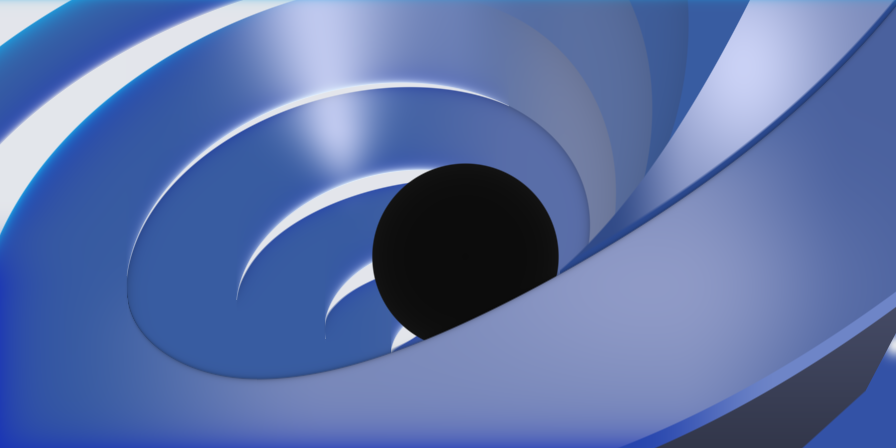
This background is drawn by a Shadertoy shader. Its source:

```glsl
const vec3 BLUE = vec3(0.22, 0.36, 0.63);
const vec3 ELECTRIC = vec3(0.09, 0.19, 0.72);
const vec3 CYAN = vec3(0.10, 0.65, 0.90);
const vec3 LAVENDER = vec3(0.48, 0.54, 0.73);
const vec3 SHEEN = vec3(0.79, 0.82, 0.96);
const vec3 WHITE = vec3(0.89, 0.90, 0.92);
const vec3 SLATE = vec3(0.23, 0.25, 0.34);
const float TILT = 0.19;

// Antialiased coverage of the negative side of a distance
float cover(float d) {
    float px = 1.0 / iResolution.y;
    return 1.0 - smoothstep(-px, px, d);
}

// Soft round falloff
float blob(vec2 p, vec2 center, vec2 size) {
    vec2 q = (p - center) / size;
    return exp(-dot(q, q));
}

// One-sided glow on the positive side of a distance
float glow(float d, float width) {
    return exp(-max(d, 0.0) / width);
}

// Approximate distance to a sheared ellipse with half extents r
float ellipse(vec2 p, vec2 center, vec2 r) {
    vec2 q = (p - center) / r;
    float k = 1.0 - TILT * TILT;
    float f = sqrt(max((dot(q, q) - 2.0 * TILT * q.x * q.y) / k, 1e-5));
    vec2 gradient = (q - TILT * q.yx) / (r * k * f);
    return (f - 1.0) / (length(gradient) + 1e-4);
}

// Height of the front lip: round bowl at left, long rise at right
float lipHeight(float x) {
    float u = (0.573 - x) / 0.289;
    float bowl = 0.349 - 0.195 * sqrt(max(1.0 - u * u, 0.0));
    float t = (x - 0.573) / 1.427;
    float rise = 0.1536 + t * t * (1.651 + t * (0.885 * t - 1.703));
    return x < 0.573 ? bowl : rise;
}

// Conical reflection rising from the funnel
float coneSheen(vec2 p) {
    vec2 q = p - vec2(0.80, 0.40);
    float a = atan(q.x, q.y) + 0.16;
    return exp(-a * a / 0.075) * smoothstep(0.10, 0.32, q.y);
}

// Outer wall with its nested bright crescents
vec3 outerWall(vec2 p, float sheen) {
    vec3 col = mix(BLUE, LAVENDER, smoothstep(0.35, 0.9, p.x) * 0.75);
    col = mix(col, SHEEN, 0.9 * sheen);
    float inner = ellipse(p, vec2(0.859, 0.375), vec2(0.911, 0.682));
    float middle = ellipse(p, vec2(0.859, 0.375), vec2(1.0625, 0.708));
    float corner = ellipse(p, vec2(0.859, 0.375), vec2(1.276, 0.872));
    float left = 1.0 - smoothstep(0.15, 0.7, p.x);
    col = mix(col, ELECTRIC, 0.7 * left * glow(-inner, 0.06));
    col = mix(col, CYAN, 0.9 * left * glow(-inner, 0.013));
    col = mix(col, WHITE, cover(-inner));
    vec3 band = mix(BLUE, ELECTRIC, 0.7 * glow(middle, 0.04));
    band = mix(band, CYAN, 0.8 * glow(-corner, 0.025));
    band = mix(band, WHITE, glow(middle, 0.008));
    col = mix(col, band, cover(-middle));
    return mix(col, WHITE, cover(-corner));
}

// Overlapping translucent blades on the right
vec3 addBlades(vec3 col, vec2 p) {
    float fade = smoothstep(1.0, 1.3, p.x);
    col = mix(col, BLUE, smoothstep(1.25, 1.42, p.x));
    for (int i = 2; i >= 0; i--) {
        float k = float(i);
        float d = ellipse(p, vec2(0.833, 0.466 + 0.17 * k),
                          vec2(0.542 + 0.081 * k, 0.545 + 0.1 * k));
        vec3 tint = mix(vec3(0.46, 0.51, 0.66), vec3(0.25, 0.37, 0.61), 0.5 * k);
        tint *= 1.0 - 0.1 * glow(-d, 0.06);
        col = mix(col, tint, cover(d) * fade);
    }
    return col;
}

// Stepped disc: each ring has a lit rim and a tapering white edge
vec3 addRings(vec3 col, vec2 p, float sheen) {
    for (int i = 0; i < 4; i++) {
        float k = float(i);
        float left = 0.281 + k * (0.271 - 0.0247 * k);
        vec2 r = vec2(0.518 - k * (0.177 - 0.0099 * k), 0.393 - k * (0.148 - 0.0143 * k));
        vec2 center = vec2(left + r.x, 0.422 - k * (0.0573 + 0.0034 * k));
        float d = ellipse(p, center, r);
        float s = clamp((p.x - left) / (1.65 * r.x), 0.0, 1.0);
        float upper = smoothstep(-0.06, 0.03, p.y - center.y);
        float taper = 4.0 * s * (1.0 - s) * upper;
        float lit = sqrt(taper);
        col = mix(col, ELECTRIC, 0.55 * lit * (1.0 - sheen) * glow(d, 0.025));
        col = mix(col, vec3(0.88, 0.94, 1.0), lit * glow(d, 0.008));
        vec3 disc = mix(BLUE, vec3(0.35, 0.43, 0.66), smoothstep(0.75, 1.2, p.x));
        disc = mix(disc, SHEEN, sheen * max(0.92 - 0.5 * k, 0.0));
        disc *= 1.0 - 0.2 * glow(-d, 0.010) * (k > 0.0 ? upper : 1.0);
        float thickness = taper * (0.012 + k * (0.025 - 0.0058 * k));
        disc = mix(disc, ELECTRIC, 0.4 * lit * (1.0 - sheen) * glow(-d - thickness, 0.015));
        disc = mix(disc, WHITE, cover(-d - thickness) * step(0.001, taper));
        col = mix(col, disc, cover(d));
    }
    return col;
}

// Bright ribbon between the blades and the lip
vec3 addRibbon(vec3 col, vec2 p, float lip) {
    float s = (p.x - 1.25) / 0.4245;
    float d = (p.y - 0.396 - s * (0.365 + 0.24 * s)) * 0.55;
    vec3 ribbon = mix(vec3(0.19, 0.29, 0.53), LAVENDER, smoothstep(1.36, 1.55, p.x));
    ribbon = mix(ribbon, SHEEN, blob(p, vec2(1.66, 0.85), vec2(0.18, 0.25)));
    ribbon = mix(vec3(0.17, 0.29, 0.57), ribbon, smoothstep(0.010, 0.018, lip));
    return mix(col, ribbon, cover(d) * step(1.25, p.x));
}

// Front surface with the dark gap under its lower right edge
vec3 frontSurface(vec2 p) {
    float lower = 1.0 - smoothstep(0.15, 0.45, p.y - 0.25 * p.x);
    vec3 col = mix(BLUE, LAVENDER, smoothstep(0.1, 0.75, p.x) * lower);
    col = mix(col, vec3(0.29, 0.38, 0.62), smoothstep(1.5, 1.9, p.x));
    col = mix(col, vec3(0.58, 0.62, 0.79), 0.8 * blob(p, vec2(1.45, 0.36), vec2(0.38, 0.22)));
    col = mix(col, ELECTRIC, 0.65 * glow(p.y, 0.04));
    float s = (p.x - 1.38) / 0.62;
    float edge = (p.y - s * (0.242 + 0.107 * s)) * 0.85;
    vec3 trim = mix(vec3(0.15, 0.27, 0.68), vec3(0.43, 0.52, 0.78), smoothstep(1.4, 1.75, p.x));
    col = mix(col, trim, cover(edge));
    col = mix(col, SLATE * (0.85 + p.y), cover(edge + 0.029));
    float u = p.x - 1.932;
    float corner = (p.y - 0.1276 - max(0.907 * u, 1.9 * u)) * 0.65;
    vec3 tint = mix(vec3(0.20, 0.32, 0.65), WHITE, blob(p, vec2(2.0, 0.23), vec2(0.025)));
    return mix(col, tint, cover(max(corner, edge + 0.029)));
}

void mainImage(out vec4 fragColor, in vec2 fragCoord) {
    vec2 p = fragCoord / iResolution.y;
    p.x *= 2.0 * iResolution.y / iResolution.x;
    float lip = (p.y - lipHeight(p.x)) * 0.8;
    float sheen = coneSheen(p);

    // Funnel interior
    vec3 col = addBlades(outerWall(p, sheen), p);
    col = addRings(col, p, sheen);

    // Dark ball in the throat
    float ball = length(p - vec2(1.039, 0.427)) - 0.208;
    col = mix(col, vec3(0.045 + 0.03 * glow(-ball, 0.035)), cover(ball));
    col = addRibbon(col, p, lip);

    // Front surface joins the outer wall smoothly on the left
    float join = p.x < 0.283 ? 1.0 - smoothstep(0.25, 0.55, p.y) : cover(lip);
    col = mix(col, frontSurface(p), join);
    col *= 1.0 - 0.25 * exp(-abs(lip) / 0.004) * step(0.283, p.x);

    // Saturated border light
    float border = glow(p.x, 0.06) * (1.0 - smoothstep(0.35, 0.5, p.y));
    col = mix(col, ELECTRIC, 0.75 * border);
    col = mix(col, CYAN, 0.25 * glow(1.0 - p.y, 0.008));
    fragColor = vec4(clamp(col, 0.0, 1.0), 1.0);
}
```
